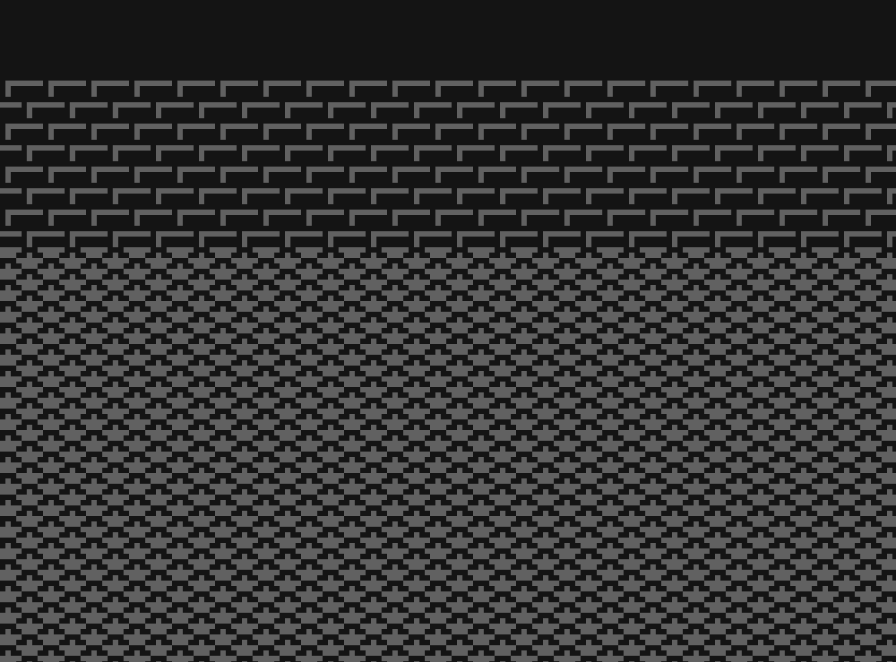
Write a Shadertoy shader that draws this pattern.

```glsl
// Grey hooked bricks on near-black, above a dense weave of small stepped knots.
#define CELL 0.006        // cell size as a share of canvas width
#define BRICK_TOP 15.0    // first row of hooked bricks, counted from the top
#define WEAVE_TOP 46.0    // first row of the dense weave
#define PERIOD 8.0        // horizontal repeat in cells
#define COURSE 4.0        // rows per brick course
#define SAMPLES 5         // smoothing samples per axis
#define INK vec3(0.08)
#define THREAD vec3(0.38)

// Bricks: a long top bar and a short leg, staggered by half a period
float hookedBricks(vec2 cell) {
    float row = cell.y - BRICK_TOP;
    float course = floor(row / COURSE);
    float line = row - course * COURSE;
    float x = mod(cell.x - 1.0 - course * PERIOD * 0.5, PERIOD);
    bool bar = line < 0.5 && x < 6.5;
    bool leg = line < 2.5 && x < 0.5;
    return bar || leg ? 1.0 : 0.0;
}

// Weave: a wide bar, then a narrower bar with a nub halfway between
float steppedWeave(vec2 cell) {
    float row = cell.y - WEAVE_TOP;
    float pair = floor(row * 0.5);
    float center = 1.0 + pair * PERIOD * 0.5;
    float reach = abs(mod(cell.x - center + 4.0, PERIOD) - 4.0);
    bool wideRow = row - pair * 2.0 < 0.5;
    bool lit = wideRow ? reach < 2.5 : (reach < 1.5 || reach > 3.5);
    return lit ? 1.0 : 0.0;
}

float pattern(vec2 cell) {
    if (cell.y < BRICK_TOP) return 0.0;
    return cell.y < WEAVE_TOP ? hookedBricks(cell) : steppedWeave(cell);
}

void mainImage(out vec4 fragColor, in vec2 fragCoord) {
    float cellSize = CELL * iResolution.x;
    float coverage = 0.0;

    // Average the cells seen through one pixel for smooth edges
    for (int j = 0; j < SAMPLES; j++) {
        for (int i = 0; i < SAMPLES; i++) {
            vec2 offset = (vec2(i, j) + 0.5) / float(SAMPLES) - 0.5;
            vec2 p = fragCoord + offset;
            p.y = iResolution.y - p.y;
            coverage += pattern(floor(p / cellSize));
        }
    }
    coverage /= float(SAMPLES * SAMPLES);
    fragColor = vec4(mix(INK, THREAD, coverage), 1.0);
}
```
